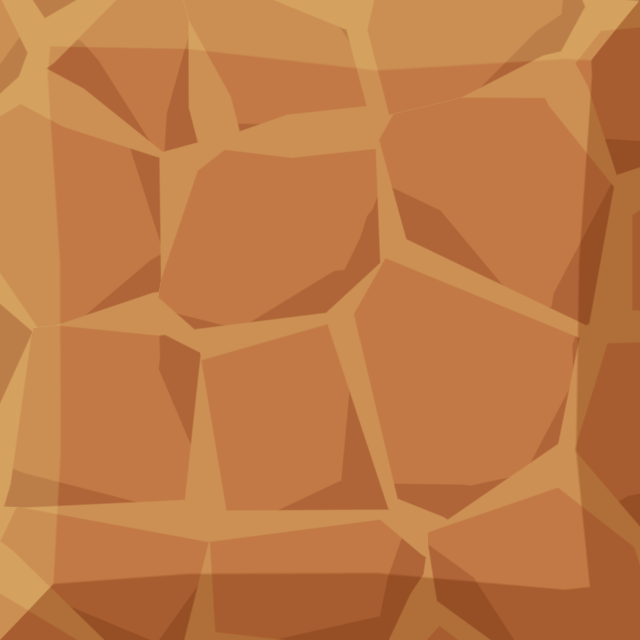
A three.js fragment shader for this texture:

```glsl
// Draws a bevelled block of cracked clay: faceted stones split by tapering seams.
varying vec2 vUv;

const vec3 STONE = vec3(0.760, 0.475, 0.270);
const vec3 SEAM = vec3(0.802, 0.565, 0.328);
const vec3 SHADOW = vec3(0.685, 0.395, 0.215);
const vec3 GLOW = vec3(0.95, 0.90, 0.55);     // tint of the lit bevel
const float GLOW_AMOUNT = 0.2;
const vec3 SHADE = vec3(0.86, 0.77, 0.68);    // multiplier of the dark bevel
const vec2 GRID = vec2(3.3, 3.8);             // stones across and up
const float JITTER = 0.78;
const float SEAM_HALF = 0.016;
const float SEAM_MAX = 0.034;
const float SEAM_TAPER = 0.26;
const float FACET_DEPTH = 0.014;
const float FACET_MAX = 0.065;
const vec2 SHADOW_DIR = vec2(0.55, -0.83);
const float RIM_MIN = 0.066;
const float RIM_VARY = 0.045;
const float RIM_NODES = 3.4;
const float SOFT = 0.0018;

float hash(vec2 p) {
  return fract(sin(dot(p, vec2(127.1, 311.7))) * 43758.5);
}

float fill(float d) {
  return smoothstep(-SOFT, SOFT, d);
}

// Centre of the stone that belongs to a grid cell, in canvas units
vec2 stoneCentre(vec2 id) {
  vec2 offset = vec2(hash(id + 3.7), hash(id + 19.3)) - 0.5;
  return (id + 0.5 + JITTER * offset) / GRID;
}

// Bevel width along one side: a polyline with random nodes
float rimWidth(float t, float side) {
  float x = t * RIM_NODES;
  float a = hash(vec2(floor(x), side));
  float b = hash(vec2(floor(x) + 1.0, side));
  return RIM_MIN + RIM_VARY * mix(a, b, fract(x));
}

// x: distance inside the stone outline, y: distance inside its flat face
vec2 stoneField(vec2 p) {
  vec2 home = floor(p * GRID);
  vec2 nearId = home;
  float nearest = 10.0;
  for (int j = -2; j <= 2; j++) {
    for (int i = -2; i <= 2; i++) {
      vec2 id = home + vec2(float(i), float(j));
      float d = distance(p, stoneCentre(id));
      if (d < nearest) {
        nearest = d;
        nearId = id;
      }
    }
  }

  vec2 centre = stoneCentre(nearId);
  vec2 field = vec2(10.0);
  for (int j = -2; j <= 2; j++) {
    for (int i = -2; i <= 2; i++) {
      if (i == 0 && j == 0) continue;
      vec2 id = nearId + vec2(float(i), float(j));
      vec2 other = stoneCentre(id);
      vec2 normal = normalize(other - centre);
      vec2 fromMid = p - 0.5 * (centre + other);
      float along = dot(fromMid, vec2(-normal.y, normal.x));

      // Both neighbours share one wedge-shaped seam
      float orient = sign(normal.x + 0.37 * normal.y);
      float taper = SEAM_TAPER * (2.0 * hash(nearId + id) - 1.0);
      float gap = clamp(SEAM_HALF + taper * orient * along, 0.0, SEAM_MAX);
      float outline = -dot(fromMid, normal) - gap;

      // Edges turned away from the light carry a slanted dark facet
      float turned = step(0.25, dot(normal, SHADOW_DIR));
      float tilt = hash(nearId * 1.7 + id) - 0.5;
      float slope = sign(tilt) * (0.25 + 0.6 * abs(tilt));
      float depth = clamp(FACET_DEPTH + slope * along, 0.0, FACET_MAX);
      field = min(field, vec2(outline, outline - turned * depth));
    }
  }
  return field;
}

void main() {
  vec2 p = vUv;

  // Stones, facets and seams
  vec2 field = stoneField(p);
  vec3 stone = mix(SHADOW, STONE, fill(field.y + SOFT));
  vec3 color = mix(SEAM, stone, fill(field.x));

  // Bevel: each side scaled so that its inner border lies at one
  float left = p.x / rimWidth(p.y, 1.0);
  float top = (1.0 - p.y) / rimWidth(p.x, 2.0);
  float right = (1.0 - p.x) / rimWidth(p.y, 3.0);
  float bottom = p.y / rimWidth(p.x, 4.0);
  float lit = min(left, top);
  float dark = min(right, bottom);
  float litMask = fill(min(1.0 - lit, dark - lit) * RIM_MIN);
  float darkMask = fill(min(1.0 - dark, lit - dark) * RIM_MIN);
  color = mix(color, GLOW, GLOW_AMOUNT * litMask);
  color *= mix(vec3(1.0), SHADE, darkMask);

  gl_FragColor = vec4(color, 1.0);
}
```
